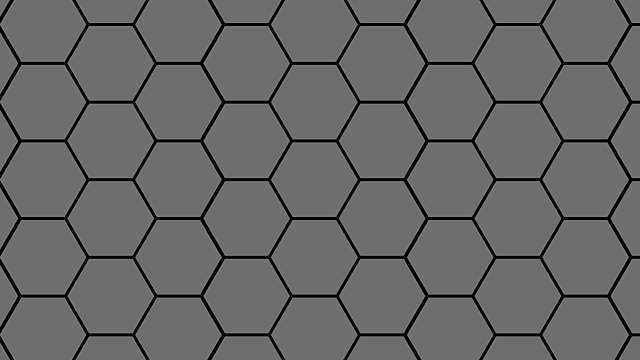
Reproduce this pattern procedurally as a Shadertoy shader.

```glsl
// Lengths are fractions of the canvas height
const float CELL_HEIGHT = 0.2155;
const float COLUMN_STEP = 0.1885;
const vec2 FIRST_CENTER = vec2(0.1192, 0.5008);
const float LINE_HALF_WIDTH = 0.0042;
const float WIDE_EXTRA = 0.0007;    // added to every third zigzag
const float WIDE_PERIOD = 3.0;
const float RIM_WIDTH = 0.0040;
const vec3 FILL_COLOR = vec3(0.43);
const vec3 RIM_COLOR = vec3(0.49);
const vec3 LINE_COLOR = vec3(0.0);

const float SIN_60 = 0.8660254;

// Offset from the nearest center of a flat-topped hexagon lattice
vec2 hexOffset(vec2 p) {
    vec2 period = vec2(2.0 * SIN_60, 1.0) * CELL_HEIGHT;
    vec2 a = mod(p + 0.5 * period, period) - 0.5 * period;
    vec2 b = mod(p, period) - 0.5 * period;
    return dot(a, a) < dot(b, b) ? a : b;
}

// Distance inward from the hexagon border
float borderDistance(vec2 q) {
    q = abs(q);
    return 0.5 * CELL_HEIGHT - max(q.y, SIN_60 * q.x + 0.5 * q.y);
}

// 1 along the slanted edges of every third column boundary
float wideZigzag(float column) {
    float slanted = 1.0 - smoothstep(0.15, 0.20, abs(fract(column) - 0.5));
    float selected = step(WIDE_PERIOD - 1.5, mod(floor(column), WIDE_PERIOD));
    return slanted * selected;
}

void mainImage(out vec4 fragColor, in vec2 fragCoord) {
    float pixel = 1.0 / iResolution.y;
    vec2 p = fragCoord * pixel - FIRST_CENTER;
    float column = p.x / COLUMN_STEP;

    // Fit the columns to a regular lattice
    p.x = column * SIN_60 * CELL_HEIGHT;
    float halfWidth = LINE_HALF_WIDTH + WIDE_EXTRA * wideZigzag(column);
    float d = borderDistance(hexOffset(p)) - halfWidth;

    // Flat fill, pale rim, dark line
    float soft = 0.6 * pixel;
    float rim = 1.0 - smoothstep(-soft, soft, d - RIM_WIDTH);
    float line = 1.0 - smoothstep(-soft, soft, d);
    vec3 color = mix(FILL_COLOR, RIM_COLOR, rim);
    color = mix(color, LINE_COLOR, line);
    fragColor = vec4(color, 1.0);
}
```
